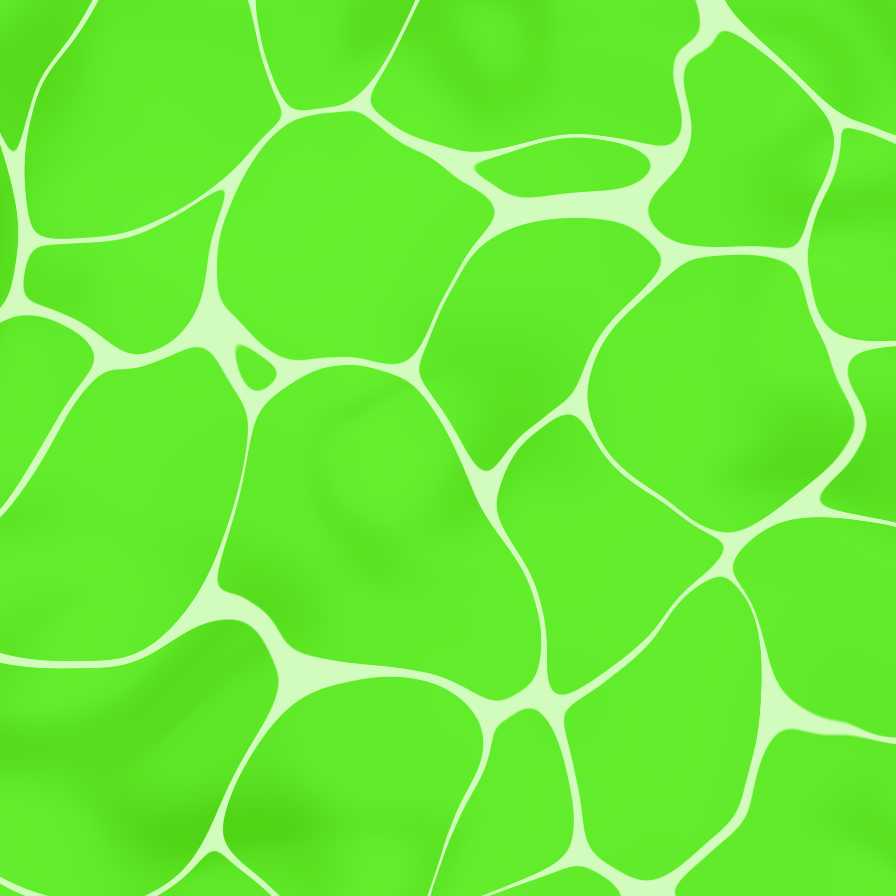
Give the GLSL for this texture, as a WebGL 1 fragment shader.

```glsl
precision highp float;

uniform vec2 u_resolution;

const vec3 VEIN = vec3(0.82, 0.99, 0.74);
const vec3 LIT_GREEN = vec3(0.41, 0.96, 0.20);
const vec3 DEEP_GREEN = vec3(0.31, 0.83, 0.08);

vec3 hash3(vec2 p) {
  vec3 q = fract(p.xyx * vec3(0.1031, 0.1030, 0.0973));
  q += dot(q, q.yxz + 33.33);
  return fract((q.xxy + q.yzz) * q.zyx);
}

// Smooth value noise in 0..1
float noise(vec2 p) {
  vec2 i = floor(p);
  vec2 f = p - i;
  f = f * f * f * (f * (f * 6.0 - 15.0) + 10.0);
  float low = mix(hash3(i).x, hash3(i + vec2(1.0, 0.0)).x, f.x);
  float high = mix(hash3(i + vec2(0.0, 1.0)).x, hash3(i + 1.0).x, f.x);
  return mix(low, high, f.y);
}

vec2 warp(vec2 p, float frequency, float amount) {
  vec2 q = p * frequency;
  return p + amount * (vec2(noise(q + 7.3), noise(q + 41.7)) - 0.5);
}

vec2 bend(vec2 p) {
  return warp(warp(p, 3.4, 0.17), 8.5, 0.04);
}

// Length scale of the bend, used to keep vein widths even
float bendStretch(vec2 p, vec2 bent) {
  float e = 0.004;
  vec2 dx = (bend(p + vec2(e, 0.0)) - bent) / e;
  vec2 dy = (bend(p + vec2(0.0, e)) - bent) / e;
  return clamp(sqrt(abs(dx.x * dy.y - dx.y * dy.x)), 0.6, 1.8);
}

// Offset from p to the site of a grid cell, and its power distance
vec3 siteAt(vec2 cell, vec2 p, float sizeSpread) {
  vec3 h = hash3(cell + 19.0);
  vec2 offset = cell + h.xy - p;
  return vec3(offset, dot(offset, offset) - sizeSpread * h.z);
}

// Distance to the borders of weighted cells; the soft minimum webs the corners
float webDistance(vec2 p, float rounding, float sizeSpread) {
  vec2 home = floor(p);
  vec3 nearest = vec3(0.0, 0.0, 100.0);
  for (int y = -2; y <= 2; y++) {
    for (int x = -2; x <= 2; x++) {
      vec3 site = siteAt(home + vec2(float(x), float(y)), p, sizeSpread);
      if (site.z < nearest.z) nearest = site;
    }
  }
  float sum = 0.00001;
  for (int y = -2; y <= 2; y++) {
    for (int x = -2; x <= 2; x++) {
      vec3 site = siteAt(home + vec2(float(x), float(y)), p, sizeSpread);
      float gap = length(site.xy - nearest.xy);
      if (gap > 0.001) {
        float border = (site.z - nearest.z) / (2.0 * gap);
        sum += exp(-border / rounding);
      }
    }
  }
  return -rounding * log(sum);
}

// Blurred shade: bands, thin slanted streaks and broad clouds
float shade(vec2 p) {
  vec2 q = warp(p, 4.0, 0.16);
  float band = 1.0 - smoothstep(0.0, 0.2, webDistance(q * 3.2 + 31.4, 0.07, 0.4));
  float bandMask = smoothstep(0.4, 0.8, noise(p * 4.0 + 63.0));
  vec2 slanted = vec2(q.x + 0.3 * q.y, q.y - 0.3 * q.x) * vec2(3.0, 9.0);
  float streak = 1.0 - smoothstep(0.0, 0.2, abs(noise(slanted + 5.0) - 0.5));
  float streakMask = smoothstep(0.45, 0.8, noise(p * 4.5 + 90.0));
  float clouds = 0.6 * noise(q * 4.0 + 11.0) + 0.4 * noise(q * 9.0 + 27.0);
  return 0.1 + 0.3 * clouds + 0.4 * band * bandMask + 0.25 * streak * streakMask;
}

void main() {
  float side = min(u_resolution.x, u_resolution.y);
  vec2 uv = gl_FragCoord.xy / side;

  // Curved web of pale veins, in canvas units
  float density = 4.5;
  vec2 bent = bend(uv);
  float web = webDistance(bent * density + 4.0, 0.05, 0.6) / density;
  web /= bendStretch(uv, bent);
  float halfWidth = mix(0.001, 0.0048, noise(uv * 6.0 + 15.0));
  float blur = 0.7 / side;
  float vein = 1.0 - smoothstep(halfWidth - blur, halfWidth + blur, web);

  vec3 water = mix(LIT_GREEN, DEEP_GREEN, clamp(shade(uv), 0.0, 1.0));
  gl_FragColor = vec4(mix(water, VEIN, vein), 1.0);
}
```
